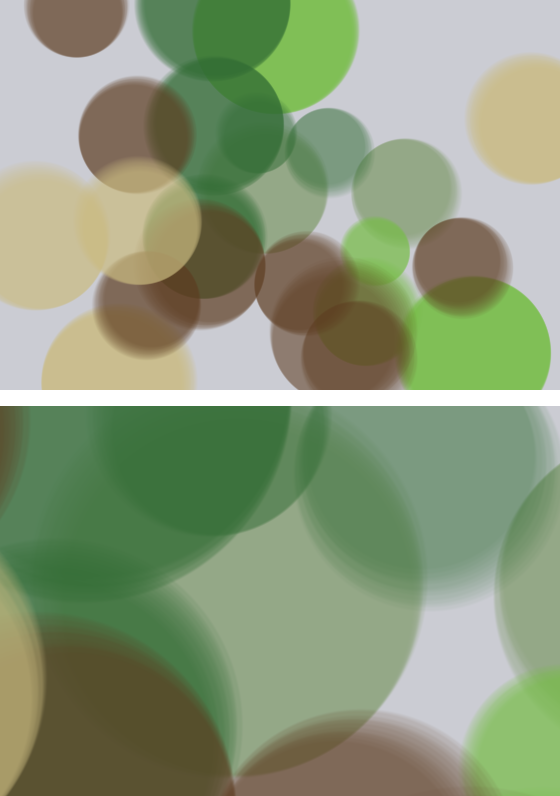
Top, the full canvas; bottom, a detail of the centre.
This background is drawn by a WebGL 2 fragment shader. Its source:

```glsl
#version 300 es
precision highp float;
// Translucent discs in earth and leaf colours overlapping on a cool grey ground.
// Each disc is a stack of thin shells that touch at one side, so its rim is
// crisp there and fades in fine bands opposite; chains of discs form clusters.

uniform vec2 u_resolution;
out vec4 fragColor;

const int SHELLS = 12;

float hash(float n) {
    n = fract(n * 0.1031);
    n *= n + 33.33;
    return fract(2.0 * n * n);
}

// Blends one disc; fade is the total shrink of its shells relative to the radius.
void paintDisc(inout vec3 canvas, vec2 p, float radius, float touchAngle,
               float fade, vec3 ink, float opacity) {
    vec2 touchDir = vec2(cos(touchAngle), sin(touchAngle));
    float shellOpacity = 1.0 - pow(1.0 - opacity, 1.0 / float(SHELLS));
    float blur = 0.75 / u_resolution.y + 0.0008;
    for (int k = 0; k < SHELLS; k++) {
        float inset = radius * fade * float(k) / float(SHELLS - 1);
        float slip = 0.004 * (hash(float(k) + touchAngle * 7.0) - 0.5);
        vec2 centre = touchDir * inset + vec2(-touchDir.y, touchDir.x) * slip;
        float edge = length(p - centre) - (radius - inset);
        canvas = mix(canvas, ink, shellOpacity * (1.0 - smoothstep(-blur, blur, edge)));
    }
}

// Paints discs at even strides with slight scatter; size holds first radius and growth.
void paintChain(inout vec3 canvas, vec2 p, vec2 start, vec2 stride, vec2 size,
                int count, float fade, vec3 ink, float opacity, float seed) {
    for (int i = 0; i < count; i++) {
        float id = seed * 17.0 + float(i) * 5.0;
        vec2 scatter = vec2(hash(id + 1.0), hash(id + 2.0)) - 0.5;
        vec2 centre = start + stride * float(i) + 0.02 * scatter;
        float radius = size.x + size.y * float(i);
        float touchAngle = 6.2832 * hash(id + 3.0);
        float discFade = fade * (0.7 + 0.6 * hash(id + 4.0));
        paintDisc(canvas, p - centre, radius, touchAngle, discFade, ink, opacity);
    }
}

void main() {
    // Height is one unit; x is scaled so the layout fills any width.
    vec2 p = gl_FragCoord.xy / u_resolution.y;
    p.x += 0.5 * (1.438 - u_resolution.x / u_resolution.y);

    vec3 sand = vec3(0.79, 0.73, 0.50);
    vec3 lime = vec3(0.46, 0.74, 0.27);
    vec3 sage = vec3(0.45, 0.57, 0.35);
    vec3 forest = vec3(0.19, 0.42, 0.20);
    vec3 bark = vec3(0.36, 0.23, 0.12);
    vec3 canvas = vec3(0.796, 0.80, 0.827);

    // Sand and lime at the far corners
    paintChain(canvas, p, vec2(0.30, 0.03), vec2(1.07, 0.67), vec2(0.20, -0.03),
               2, 0.13, sand, 0.82, 1.0);
    paintChain(canvas, p, vec2(0.70, 0.92), vec2(0.515, -0.82), vec2(0.215, -0.015),
               2, 0.08, lime, 0.88, 2.0);

    // Pale sage, then the forest column with a thinner branch
    paintChain(canvas, p, vec2(0.68, 0.52), vec2(0.36, -0.01), vec2(0.17, -0.028),
               2, 0.12, sage, 0.62, 3.0);
    paintChain(canvas, p, vec2(0.555, 0.98), vec2(-0.01, -0.295), vec2(0.20, -0.02),
               3, 0.09, forest, 0.76, 4.0);
    paintChain(canvas, p, vec2(0.66, 0.66), vec2(0.18, -0.05), vec2(0.105, 0.011),
               2, 0.15, forest, 0.52, 5.0);

    // Small lime discs beneath two strands of bark
    paintChain(canvas, p, vec2(0.97, 0.36), vec2(-0.03, -0.16), vec2(0.09, 0.05),
               2, 0.12, lime, 0.70, 6.0);
    paintChain(canvas, p, vec2(0.20, 0.98), vec2(0.155, -0.33), vec2(0.135, 0.017),
               3, 0.13, bark, 0.68, 7.0);
    paintChain(canvas, p, vec2(0.37, 0.21), vec2(0.41, 0.055), vec2(0.14, -0.005),
               3, 0.14, bark, 0.68, 8.0);
    paintChain(canvas, p, vec2(0.88, 0.15), vec2(0.05, -0.08), vec2(0.19, -0.04),
               2, 0.20, bark, 0.55, 9.0);

    // Sand veil over the left side
    paintChain(canvas, p, vec2(0.085, 0.395), vec2(0.27, 0.04), vec2(0.192, -0.027),
               2, 0.13, sand, 0.70, 10.0);

    fragColor = vec4(canvas, 1.0);
}
```
